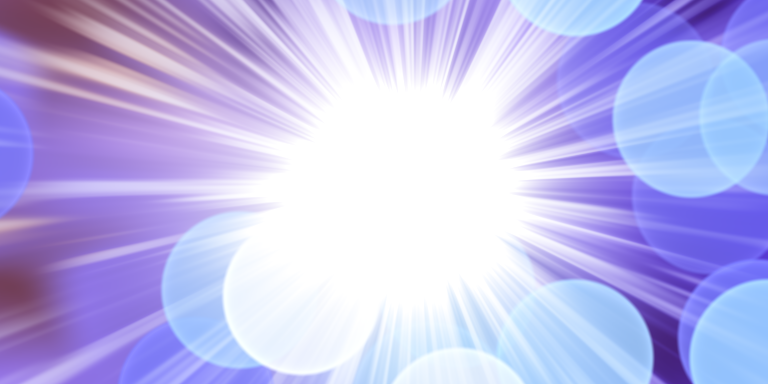
Give the GLSL for this background, as a Shadertoy shader.

```glsl
// Draws a white burst of violet light rays with overlapping pale blue bokeh discs.

const float TAU = 6.28318;
const vec2 BURST = vec2(1.08, 0.52);
const float DISC_RADIUS = 0.205;

const vec3 VIOLET = vec3(0.57, 0.45, 0.97);
const vec3 INDIGO = vec3(0.34, 0.20, 0.91);
const vec3 PINK   = vec3(0.87, 0.73, 0.98);
const vec3 SKY    = vec3(0.68, 0.86, 1.00);
const vec3 BROWN  = vec3(0.44, 0.22, 0.32);
const vec3 AMBER  = vec3(0.80, 0.54, 0.52);
const vec3 DUSK   = vec3(0.22, 0.06, 0.46);
const vec3 BLUE   = vec3(0.42, 0.45, 1.00);
const vec3 PALE   = vec3(0.58, 0.81, 1.00);
const vec3 FROST  = vec3(0.94, 0.97, 1.00);

float hash(vec2 p) {
    vec3 q = fract(p.xyx * 0.1031);
    q += dot(q, q.yzx + 33.33);
    return fract((q.x + q.y) * q.z);
}

// Value noise that wraps along x, so rays close around the full turn.
float wrapNoise(vec2 p, float period) {
    vec2 cell = floor(p), f = fract(p);
    f = f * f * (3.0 - 2.0 * f);
    float x0 = mod(cell.x, period), x1 = mod(cell.x + 1.0, period);
    float low = mix(hash(vec2(x0, cell.y)), hash(vec2(x1, cell.y)), f.x);
    float high = mix(hash(vec2(x0, cell.y + 1.0)), hash(vec2(x1, cell.y + 1.0)), f.x);
    return mix(low, high, f.y);
}

float streaks(float turn, float radius, float count, float seed) {
    return wrapNoise(vec2(turn * count, radius * 2.5 + seed), count);
}

float blob(vec2 p, vec2 center, vec2 size) {
    vec2 d = (p - center) / size;
    return exp(-dot(d, d));
}

// Soft translucent disc with a slightly brighter rim.
vec3 addDisc(vec3 col, vec2 p, vec3 disc, vec3 tint) {
    float d = length(p - disc.xy) - DISC_RADIUS;
    float inside = 1.0 - smoothstep(-0.006, 0.006, d);
    float rim = exp(-abs(d + 0.008) * 90.0);
    return mix(col, tint + 0.1 * rim, inside * disc.z);
}

// Broad colour areas, broken up along the rays.
vec3 backdrop(vec2 p, float coarse, float fine) {
    vec3 col = mix(VIOLET, INDIGO, smoothstep(1.2, 1.8, p.x));
    col = mix(col, PINK, 0.6 * blob(p, vec2(0.55, 0.70), vec2(0.36, 0.24)));
    col = mix(col, SKY, 0.9 * blob(p, vec2(1.08, 0.08), vec2(0.36, 0.34)));

    float warm = blob(p, vec2(0.15, 0.98), vec2(0.42, 0.26))
               + blob(p, vec2(0.05, 0.27), vec2(0.32, 0.18));
    col = mix(col, BROWN, min(warm, 1.0) * smoothstep(0.2, 0.65, coarse));
    float ember = blob(p, vec2(0.3, 0.83), vec2(0.25, 0.12))
                + blob(p, vec2(0.05, 0.38), vec2(0.22, 0.06));
    col = mix(col, AMBER, 0.8 * ember * smoothstep(0.4, 0.7, fine));

    float dark = blob(p, vec2(1.75, 0.1), vec2(0.18, 0.2))
               + blob(p, vec2(1.83, 1.0), vec2(0.12, 0.1))
               + blob(p, vec2(0.67, 0.98), vec2(0.10, 0.16));
    return mix(col, DUSK, min(dark, 1.0) * smoothstep(0.75, 0.3, fine));
}

// Each disc holds its centre and its opacity.
vec3 bokeh(vec3 col, vec2 p) {
    vec3 blueDiscs[6] = vec3[6](
        vec3(-0.117, 0.60, 0.65), vec3(1.654, 0.79, 0.40), vec3(1.85, 0.49, 0.50),
        vec3(2.08, 0.85, 0.60), vec3(1.97, 0.12, 0.80), vec3(0.51, -0.03, 0.70));
    vec3 paleDiscs[9] = vec3[9](
        vec3(1.023, 1.14, 0.70), vec3(1.50, 1.11, 0.90), vec3(1.80, 0.69, 0.75),
        vec3(2.025, 0.695, 0.55), vec3(0.625, 0.245, 0.70), vec3(1.19, 0.245, 0.60),
        vec3(1.497, 0.068, 0.85), vec3(2.0, 0.068, 0.85), vec3(1.12, -0.04, 0.40));
    vec3 frostDiscs[2] = vec3[2](vec3(0.785, 0.228, 0.85), vec3(1.193, -0.11, 0.70));

    for (int i = 0; i < 6; i++) col = addDisc(col, p, blueDiscs[i], BLUE);
    for (int i = 0; i < 9; i++) col = addDisc(col, p, paleDiscs[i], PALE);
    for (int i = 0; i < 2; i++) col = addDisc(col, p, frostDiscs[i], FROST);
    return col;
}

void mainImage(out vec4 fragColor, in vec2 fragCoord) {
    vec2 p = fragCoord / iResolution.y;
    p.x += 1.0 - 0.5 * iResolution.x / iResolution.y;
    vec2 ray = p - BURST;
    float radius = length(ray);
    float turn = atan(ray.y, ray.x) / TAU + 0.5;

    // Rays at three widths
    float coarse = streaks(turn, radius, 44.0, 3.0);
    float fine = 0.4 * streaks(turn, radius, 90.0, 17.0)
               + 0.35 * streaks(turn, radius, 190.0, 31.0)
               + 0.25 * streaks(turn, radius, 380.0, 53.0);
    float light = smoothstep(0.42, 0.85, fine);

    vec3 col = backdrop(p, coarse, fine);
    col *= mix(0.84, 1.08, 0.5 * (coarse + fine));
    col = mix(col, FROST, light * 0.95 * exp(-0.9 * radius));

    col = bokeh(col, p);
    col = mix(col, FROST, light * 0.25);

    // Central glow, with edges frayed by the rays
    float reach = 0.38 + 0.3 * (fine - 0.5) + 0.12 * (coarse - 0.5);
    float glow = 1.25 * exp(-pow(radius / reach, 2.0));
    glow += 0.6 * blob(p, vec2(0.88, 0.42), vec2(0.34, 0.20));
    glow += 0.45 * exp(-2.2 * radius);
    col = mix(col, vec3(1.0), clamp(glow, 0.0, 1.0));

    fragColor = vec4(clamp(col, 0.0, 1.0), 1.0);
}
```
